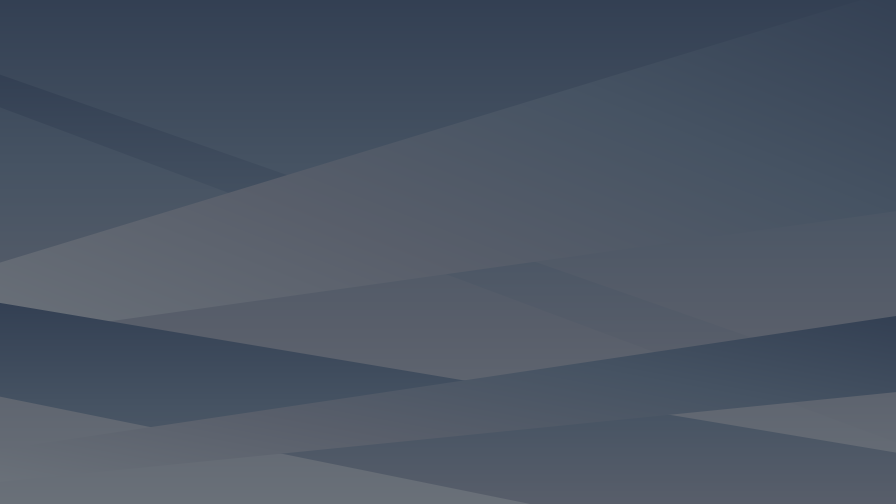
Reproduce this background procedurally as a WebGL 1 fragment shader.

```glsl
precision highp float;
// Overlapping translucent-looking paper bands in slate blue and grey.
// Each band is the area between two straight edges, filled with a ramp
// that runs either down the canvas or diagonally along the band.

uniform vec2 u_resolution;

// Colour ramp, dark to light
const vec3 NAVY  = vec3(0.200, 0.249, 0.325);
const vec3 STEEL = vec3(0.274, 0.325, 0.387);
const vec3 SLATE = vec3(0.347, 0.370, 0.417);
const vec3 GREY  = vec3(0.414, 0.440, 0.473);
const float STEEL_STOP = 0.33;
const float SLATE_STOP = 0.65;

// Edges: depth below the top at the left and right sides of the canvas
const vec2 STRIPE_TOP     = vec2(0.148, 0.770);
const vec2 STRIPE_BOTTOM  = vec2(0.213, 0.878);
const vec2 BEAM_TOP       = vec2(0.521, -0.021);
const vec2 BEAM_BOTTOM    = vec2(0.668, 0.419);
const vec2 WEDGE_TOP      = vec2(0.601, 0.898);
const vec2 WEDGE_BOTTOM   = vec2(0.787, 1.147);
const vec2 RIBBON_TOP     = vec2(0.892, 0.627);
const vec2 RIBBON_BOTTOM  = vec2(0.956, 0.778);

// Depth over which the vertical ramps run from navy to grey
const float STRIPE_FADE = 0.852;
const float WEDGE_FADE  = 0.625;

vec3 ramp(float t) {
  t = clamp(t, 0.0, 1.0);
  vec3 c = mix(NAVY, STEEL, clamp(t / STEEL_STOP, 0.0, 1.0));
  c = mix(c, SLATE, clamp((t - STEEL_STOP) / (SLATE_STOP - STEEL_STOP), 0.0, 1.0));
  return mix(c, GREY, clamp((t - SLATE_STOP) / (1.0 - SLATE_STOP), 0.0, 1.0));
}

// Smooth coverage of the area below a straight edge
float below(vec2 p, vec2 edge) {
  float slope = (edge.y - edge.x) * u_resolution.y / u_resolution.x;
  float gap = p.y - mix(edge.x, edge.y, p.x);
  return clamp(gap * u_resolution.y / sqrt(1.0 + slope * slope) + 0.5, 0.0, 1.0);
}

float band(vec2 p, vec2 top, vec2 bottom) {
  return below(p, top) * (1.0 - below(p, bottom));
}

// Ramp from grey at the lower left to navy at the upper right of a band
vec3 diagonalRamp(vec2 p, vec2 top, vec2 bottom) {
  float rise = (bottom.x - p.y) / (bottom.x - top.y);
  return ramp(1.0 - 0.5 * (p.x + rise));
}

void main() {
  vec2 p = gl_FragCoord.xy / u_resolution;
  p.y = 1.0 - p.y; // depth below the top

  // Backdrop
  vec3 color = ramp(p.y);

  // Bands from back to front
  color = mix(color, ramp((p.y - STRIPE_TOP.x) / STRIPE_FADE),
              band(p, STRIPE_TOP, STRIPE_BOTTOM));
  color = mix(color, diagonalRamp(p, BEAM_TOP, BEAM_BOTTOM),
              band(p, BEAM_TOP, BEAM_BOTTOM));
  color = mix(color, ramp((p.y - WEDGE_TOP.x) / WEDGE_FADE),
              band(p, WEDGE_TOP, WEDGE_BOTTOM));
  color = mix(color, diagonalRamp(p, RIBBON_TOP, RIBBON_BOTTOM),
              band(p, RIBBON_TOP, RIBBON_BOTTOM));

  gl_FragColor = vec4(color, 1.0);
}
```
